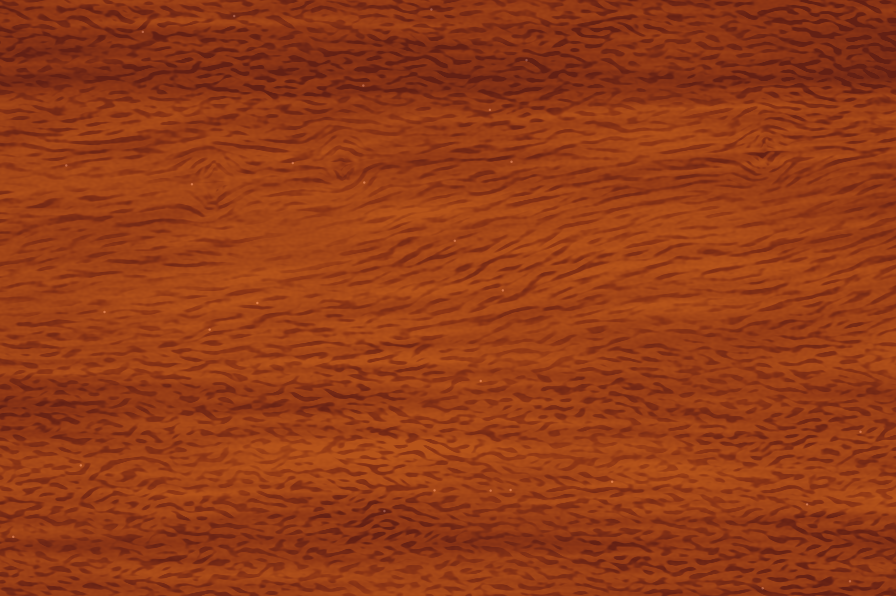
This texture is drawn by a WebGL 2 fragment shader. Its source:

```glsl
#version 300 es
precision highp float;
// Polished reddish-brown wood board: short dark pores along bent grain, shaded bands, knots, a smooth pale vein.

#define DARK vec3(0.39, 0.125, 0.08)
#define MID vec3(0.56, 0.213, 0.082)
#define LIGHT vec3(0.715, 0.33, 0.102)
#define BRIGHTNESS 0.84
#define PORE_SCALE 108.0
#define PORE_DEPTH 0.42
#define PORE_STEPS 13
#define GRAIN_SLOPE 0.23
#define RIPPLE 0.8
#define FIBRE 0.26
#define VEIN_WIDTH 0.011

uniform vec2 u_resolution;
out vec4 fragColor;

const vec2 KNOTS[3] = vec2[3](vec2(0.36, 0.695), vec2(0.575, 0.726), vec2(1.283, 0.748));
const vec2 VEIN[7] = vec2[7](vec2(-0.05, 0.70), vec2(0.32, 0.68), vec2(0.385, 0.71),
    vec2(0.42, 0.645), vec2(0.50, 0.60), vec2(0.37, 0.54), vec2(-0.05, 0.475));
const vec2 CROTCH = vec2(0.51, 0.597);

uint hash(ivec2 cell) {
    uvec2 u = uvec2(cell) * uvec2(1597334677u, 3812015801u);
    uint h = (u.x ^ u.y) * 1597334677u;
    h = (h ^ (h >> 15)) * 2246822519u;
    return h ^ (h >> 13);
}

float random(ivec2 cell) { return float(hash(cell) >> 8) / 16777216.0; }

float corner(ivec2 cell, vec2 offset) {
    float a = 6.2832 * random(cell);
    return dot(vec2(cos(a), sin(a)), offset);
}

float gradientNoise(vec2 p) {
    ivec2 c = ivec2(floor(p));
    vec2 f = fract(p);
    vec2 w = f * f * f * (f * (f * 6.0 - 15.0) + 10.0);
    float low = mix(corner(c, f), corner(c + ivec2(1, 0), f - vec2(1, 0)), w.x);
    float high = mix(corner(c + ivec2(0, 1), f - vec2(0, 1)), corner(c + ivec2(1, 1), f - vec2(1, 1)), w.x);
    return mix(low, high, w.y);
}

float bump(float x, float centre, float width) {
    float d = (x - centre) / width;
    return exp(-d * d);
}

float segmentDistance(vec2 p, vec2 a, vec2 b) {
    vec2 ab = b - a;
    return length(p - a - ab * clamp(dot(p - a, ab) / dot(ab, ab), 0.0, 1.0));
}

// 1 in the slanted middle of the board, 0 in the straight bands
float slantZone(float y) { return smoothstep(0.34, 0.50, y) * (1.0 - smoothstep(0.72, 0.87, y)); }

// Local direction of the grain, parted around the knots
float grainAngle(vec2 p, float slant) {
    float angle = GRAIN_SLOPE * slant * mix(0.35, 1.0, smoothstep(0.2, 0.8, p.x));
    angle -= 0.08 * smoothstep(0.82, 0.9, p.y);
    angle += 0.3 * gradientNoise(p * vec2(3.0, 6.0) + 7.0);
    angle += RIPPLE * (1.0 - 0.6 * slant) * gradientNoise(p * vec2(22.0, 34.0) + 31.0);
    for (int i = 0; i < 3; i++) {
        vec2 d = p - KNOTS[i];
        float r2 = dot(d, d);
        angle -= 2.0 * d.x * d.y / (r2 + 0.0001) * exp(-r2 / 0.004);
    }
    return angle;
}

// Noise averaged along the grain gives short directed streaks
float poreStreaks(vec2 p, float angle, float reach) {
    vec2 along = vec2(cos(angle), sin(angle)) * reach;
    mat2 turn = mat2(0.82, 0.57, -0.57, 0.82);
    float sum = 0.0, total = 0.0;
    for (int i = 0; i < PORE_STEPS; i++) {
        float s = (float(i) + 0.5) / float(PORE_STEPS) - 0.5;
        float weight = 1.0 - 1.4 * abs(s);
        sum += weight * gradientNoise(turn * (p + along * s) * PORE_SCALE);
        total += weight;
    }
    return sum / total;
}

// Broad shading of the board
float bands(vec2 p, float across) {
    float y = p.y + 0.012 * gradientNoise(p * vec2(2.5, 5.0));
    float tone = BRIGHTNESS - 0.34 * smoothstep(0.82, 0.865, y) + 0.12 * smoothstep(0.95, 0.98, y);
    tone -= 0.20 * bump(y, 0.32, 0.05);
    tone -= mix(0.12, 0.36, across) * bump(y, 0.095, 0.04);
    tone -= 0.17 * bump(y, 0.0, 0.055);
    tone -= 0.17 * across * across * smoothstep(0.2, 0.9, y);
    tone -= 0.10 * (1.0 - smoothstep(0.0, 0.25, across));
    return tone + 0.24 * gradientNoise(p * vec2(0.9, 8.0) + 3.0);
}

void main() {
    vec2 p = gl_FragCoord.xy / u_resolution.y;
    float pixel = 1.0 / u_resolution.y;
    float slant = slantZone(p.y);
    float angle = grainAngle(p, slant);
    float tone = bands(p, gl_FragCoord.x / u_resolution.x);

    // Long faint fibres
    vec2 q = vec2(p.x, p.y - 0.13 * slant * (p.x - 0.75) + 0.01 * gradientNoise(p * 5.0));
    tone += FIBRE * (gradientNoise(q * vec2(2.2, 42.0)) + 0.7 * gradientNoise(q * vec2(5.0, 95.0) + 17.0));

    // Smooth vein with a wide pale fork
    vec2 bent = p + 0.02 * vec2(gradientNoise(p * 9.0), gradientNoise(p * 9.0 + 40.0));
    float d = 10.0;
    for (int i = 0; i < 6; i++) d = min(d, segmentDistance(bent, VEIN[i], VEIN[i + 1]));
    vec2 fork = (bent - CROTCH) / vec2(0.10, 0.045);
    float vein = 0.85 * (1.0 - smoothstep(0.3 * VEIN_WIDTH, 2.2 * VEIN_WIDTH, d));
    vein = max(vein, exp(-dot(fork, fork)));
    tone = mix(tone, 0.80, 0.7 * vein);

    // Dark pores
    float streak = poreStreaks(p, angle, mix(0.024, 0.046, slant));
    float patchy = 1.0 + 0.7 * gradientNoise(p * vec2(4.0, 10.0) + 60.0);
    tone -= PORE_DEPTH * patchy * (1.0 - 0.8 * vein) * smoothstep(-0.02, 0.14, streak);
    tone += 0.10 * gradientNoise(p * vec2(110.0, 190.0));

    // Knot hearts
    for (int i = 0; i < 3; i++) {
        float r = length((p - KNOTS[i]) * vec2(0.8, 1.0));
        tone -= 0.3 * (1.0 - smoothstep(0.002, 0.008 + pixel, r));
        tone += 0.10 * sin(r * 420.0) * exp(-r * r / 0.0005);
    }

    tone = clamp(tone, 0.0, 1.0);
    vec3 colour = mix(mix(DARK, MID, min(2.0 * tone, 1.0)), LIGHT, max(2.0 * tone - 1.0, 0.0));

    // Rare specks of dust
    ivec2 cell = ivec2(floor(p * 24.0));
    vec2 spot = 0.2 + 0.6 * vec2(random(cell + 91), random(cell + 173));
    float speck = 1.0 - smoothstep(0.0008, 0.0014 + pixel, length(fract(p * 24.0) - spot) / 24.0);
    colour += 0.2 * speck * step(0.975, random(cell + 257));
    fragColor = vec4(colour, 1.0);
}
```
